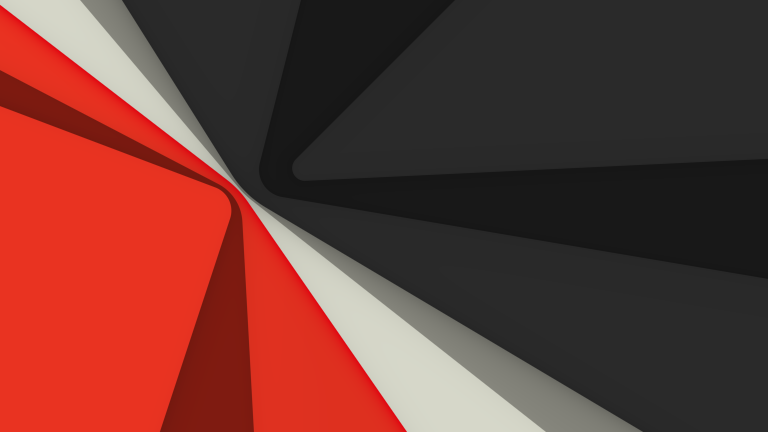
Write a WebGL 1 fragment shader that draws this background.

```glsl
precision highp float;
// Layered paper-like wedges in red, ivory and charcoal that meet at a pinched centre.

uniform vec2 u_resolution;

const vec2 GRID = vec2(16.0, 9.0); // canvas size in layout units

const vec3 IVORY    = vec3(0.84, 0.845, 0.79);
const vec3 STONE    = vec3(0.51, 0.51, 0.475);
const vec3 CHARCOAL = vec3(0.163, 0.163, 0.163);
const vec3 SOOT     = vec3(0.095, 0.095, 0.095);
const vec3 SCARLET  = vec3(0.915, 0.20, 0.13);
const vec3 CRIMSON  = vec3(0.88, 0.01, 0.06);
const vec3 MAROON   = vec3(0.50, 0.105, 0.065);

float cross2(vec2 a, vec2 b) {
  return a.x * b.y - a.y * b.x;
}

float rayDistance(vec2 q, vec2 dir) {
  return length(q - dir * max(dot(q, dir), 0.0));
}

// Signed distance to a wedge whose sides run from corner through endA and endB,
// with the corner rounded to the given radius; negative inside.
float roundedWedge(vec2 p, vec2 corner, vec2 endA, vec2 endB, float radius) {
  vec2 u = normalize(endA - corner);
  vec2 v = normalize(endB - corner);
  float sinHalf = 0.5 * length(u - v);
  vec2 centre = corner + normalize(u + v) * radius / sinHalf;
  vec2 q = p - centre;
  float turn = sign(cross2(u, v));
  float inside = min(turn * cross2(u, q), turn * cross2(q, v));
  float d = min(rayDistance(q, u), rayDistance(q, v));
  return (inside > 0.0 ? -d : d) - radius;
}

// Casts a soft shadow on the base, then lays a sheet with a tinted rim over it.
vec3 layer(vec3 base, vec3 fill, vec3 rim, float rimWidth,
           float shadow, float d, float pixel) {
  vec3 shaded = base * (1.0 - shadow * exp(-max(d, 0.0) / 0.22));
  vec3 sheet = mix(fill, rim, exp(min(d, 0.0) / rimWidth));
  return mix(sheet, shaded, smoothstep(-0.7 * pixel, 0.7 * pixel, d));
}

void main() {
  vec2 p = gl_FragCoord.xy / u_resolution * GRID;
  float pixel = GRID.y / u_resolution.y;
  vec3 color = IVORY;

  // Stone strip and charcoal sheets on the right
  float stone = roundedWedge(p, vec2(5.10, 4.94), vec2(1.667, 9.0), vec2(11.375, 0.0), 1.7);
  color = layer(color, STONE, STONE * 1.04, 0.3, 0.03, stone, pixel);

  float charcoal = roundedWedge(p, vec2(5.096, 4.94), vec2(2.54, 9.0), vec2(13.40, 0.0), 2.1);
  color = layer(color, CHARCOAL, CHARCOAL * 0.9, 0.15, 0.18, charcoal, pixel);

  float soot = roundedWedge(p, vec2(5.26, 5.0), vec2(6.27, 9.0), vec2(16.0, 3.19), 0.58);
  color = layer(color, SOOT, SOOT * 0.9, 0.1, 0.06, soot, pixel);

  float slate = roundedWedge(p, vec2(5.68, 5.20), vec2(9.48, 9.0), vec2(16.0, 5.69), 0.265);
  color = layer(color, CHARCOAL, CHARCOAL * 0.94, 0.15, 0.12, slate, pixel);

  // Red sheets on the left, the band dimming slightly toward the right
  vec3 band = SCARLET * mix(1.0, 0.95, smoothstep(3.0, 7.0, p.x));
  float red = roundedWedge(p, vec2(4.98, 5.06), vec2(0.0, 8.90), vec2(8.48, 0.0), 2.1);
  color = layer(color, band, CRIMSON, 0.12, 0.04, red, pixel);

  float maroon = roundedWedge(p, vec2(5.02, 4.92), vec2(0.0, 7.54), vec2(5.29, 0.0), 0.94);
  color = layer(color, MAROON, MAROON * 0.95, 0.1, 0.04, maroon, pixel);

  float scarlet = roundedWedge(p, vec2(4.95, 4.92), vec2(0.0, 6.79), vec2(3.33, 0.0), 0.52);
  color = layer(color, SCARLET, SCARLET * 0.98, 0.15, 0.1, scarlet, pixel);

  gl_FragColor = vec4(color, 1.0);
}
```
